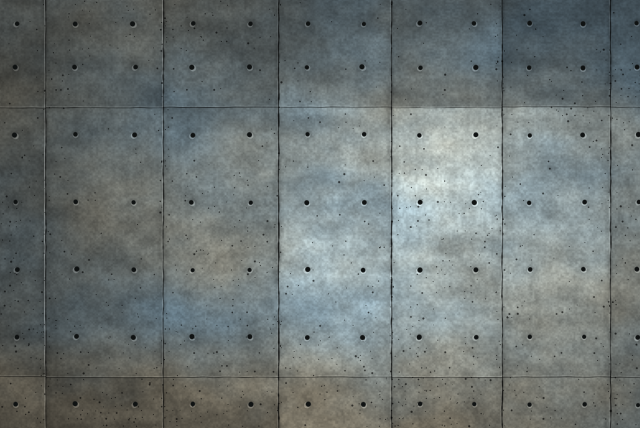
Reproduce this texture procedurally as a Shadertoy shader.

```glsl
#define FIRST_SEAM 0.0716
#define PANEL_WIDTH 0.1855
#define PANEL_SHRINK 0.0018
#define JOINT_BASE 0.119
#define PANEL_HEIGHT 0.63
#define HOLE_BASE 0.053
#define HOLE_STEP 0.1575
#define TOP_HOLE_ROW 0.943
#define HOLE_RADIUS 0.0066
#define SEAM_WIDTH 0.0017
#define GRAIN 0.13

float hash(vec2 p) {
    return fract(sin(dot(p, vec2(127.1, 311.7))) * 43758.545);
}

float noise(vec2 p) {
    vec2 i = floor(p), f = fract(p);
    f = f * f * (3.0 - 2.0 * f);
    return mix(mix(hash(i), hash(i + vec2(1, 0)), f.x),
               mix(hash(i + vec2(0, 1)), hash(i + vec2(1, 1)), f.x), f.y);
}

float fbm(vec2 p) {
    float sum = 0.0, amp = 0.5;
    for (int i = 0; i < 5; i++) {
        sum += amp * noise(p);
        p = mat2(1.6, 1.2, -1.2, 1.6) * p + 7.3;
        amp *= 0.5;
    }
    return sum;
}

// Panels narrow slightly towards the right
float seamX(float k) {
    return FIRST_SEAM + PANEL_WIDTH * k - PANEL_SHRINK * k * k;
}

float panelCoord(float x) {
    float root = PANEL_WIDTH * PANEL_WIDTH - 4.0 * PANEL_SHRINK * (x - FIRST_SEAM);
    return (PANEL_WIDTH - sqrt(root)) / (2.0 * PANEL_SHRINK);
}

float disc(vec2 p, float radius, float px) {
    return 1.0 - smoothstep(-px, px, length(p) - radius);
}

// Small air pockets, one candidate per cell
float pits(vec2 p, float cells, float density, float px) {
    vec2 q = p * cells, id = floor(q);
    vec2 centre = 0.25 + 0.5 * vec2(hash(id + 3.1), hash(id + 8.7));
    float radius = mix(0.0008, 0.0024, pow(hash(id + 5.3), 3.0));
    return step(1.0 - density, hash(id)) * disc((fract(q) - centre) / cells, radius, px);
}

void mainImage(out vec4 fragColor, in vec2 fragCoord) {
    vec2 uv = fragCoord / iResolution.xy;
    float aspect = iResolution.x / iResolution.y;
    float px = 0.8 / iResolution.y;
    vec2 p = vec2(uv.x * aspect, uv.y);

    float k = panelCoord(uv.x);
    float column = floor(k);
    float row = floor((uv.y - JOINT_BASE) / PANEL_HEIGHT);
    vec2 panel = vec2(column, row);

    // Pool of light, darker upper panels
    vec2 fromLight = (uv - vec2(0.69, 0.48)) / vec2(0.43, 0.46);
    float tone = 0.275 + 0.41 * exp(-dot(fromLight, fromLight));
    tone *= 1.0 - 0.15 * step(1.0, row) * smoothstep(0.25, 0.5, uv.x);
    tone *= 0.96 + 0.08 * hash(panel + 2.0);

    // Cloudy stains, horizontal pour bands and fine grain
    float clouds = fbm(p * vec2(3.5, 5.0) + panel * 4.7);
    float bands = fbm(p * vec2(4.0, 28.0) + column * 3.0);
    float mottle = fbm(p * 32.0);
    tone *= 1.0 + 0.5 * (clouds - 0.48) + 0.26 * (bands - 0.48) + 0.3 * (mottle - 0.48);
    tone *= 1.0 + GRAIN * (noise(p * 260.0) + noise(p * 150.0) - 1.0);

    // Warm rust against cool slate
    float warmth = fbm(p * vec2(2.5, 4.0) + 21.0) - 0.43 + 0.22 * (0.5 - uv.y);
    warmth -= 0.35 * smoothstep(0.45, 1.0, uv.x) * smoothstep(0.45, 1.0, uv.y);
    vec3 tint = vec3(0.97, 1.03, 1.015) + clamp(warmth, -0.3, 0.3) * vec3(0.42, 0.04, -0.35);
    vec3 color = tone * tint;

    // Vertical seams: uneven dark groove with a pale worn edge
    float seamId = floor(k + 0.5);
    float wobble = 0.0016 * (noise(vec2(uv.y * 45.0, seamId)) - 0.5);
    float seamDist = (uv.x - seamX(seamId)) * aspect + wobble;
    float wear = noise(vec2(uv.y * 9.0, seamId * 5.0 + 2.0));
    float rough = noise(vec2(uv.y * 130.0, seamId * 7.0));
    float width = SEAM_WIDTH * (0.55 + 0.8 * wear * rough);
    float groove = 1.0 - smoothstep(width - px, width + px, abs(seamDist));
    float edge = 1.0 - smoothstep(0.0, 0.0022, abs(seamDist + 0.0026));
    float grime = exp(-abs(seamDist) * 110.0) * noise(p * vec2(130.0, 28.0));
    float paleSeam = 1.0 - smoothstep(0.5, 1.5, seamId);
    color *= 1.0 - 0.3 * grime;
    color += edge * (0.07 + 0.13 * paleSeam) * (0.4 + wear);
    color *= 1.0 - groove * (0.45 + 0.35 * rough) * (1.0 - 0.4 * paleSeam);

    // Horizontal joints: thin line, slightly offset per panel
    float jointId = floor((uv.y - JOINT_BASE) / PANEL_HEIGHT + 0.5);
    float jointY = JOINT_BASE + PANEL_HEIGHT * jointId + 0.003 * (hash(vec2(column, jointId)) - 0.5);
    float jointDist = uv.y - jointY + 0.0015 * (noise(p * vec2(40.0, 1.0)) - 0.5);
    float joint = 1.0 - smoothstep(0.0008 - px, 0.0008 + px, abs(jointDist));
    color *= 1.0 - joint * (0.3 + 0.35 * noise(p * vec2(35.0, 2.0)));
    color += 0.06 * (1.0 - smoothstep(0.0, 0.0022, abs(jointDist - 0.0028)));

    // Air pockets gather low on the left and along seams
    float density = 0.03 + 0.15 * smoothstep(0.45, 0.7, fbm(p * 4.0 + 9.0));
    density += 0.09 * smoothstep(0.5, 0.15, uv.y) + 0.2 * exp(-abs(seamDist) * 90.0);
    float pocket = max(pits(p, 65.0, density, px), pits(p + 3.7, 110.0, 0.4 * density, px));
    color *= 1.0 - 0.65 * pocket;

    // Tie holes: two per panel, with a shaded bore and a lit lower lip
    float holeRow = floor((uv.y - HOLE_BASE) / HOLE_STEP + 0.5);
    float holeY = holeRow > 5.5 ? TOP_HOLE_ROW : HOLE_BASE + HOLE_STEP * holeRow;
    float holeColumn = floor(k * 2.0);
    vec2 holeId = vec2(holeColumn, holeRow);
    vec2 jitter = 0.003 * (vec2(hash(holeId), hash(holeId + 4.0)) - 0.5);
    vec2 h = vec2((uv.x - seamX(holeColumn * 0.5 + 0.25)) * aspect, uv.y - holeY) + jitter;
    float radius = HOLE_RADIUS * (0.88 + 0.24 * hash(holeId + 6.0));
    float lipSide = mix(-0.4, 0.4, hash(holeId + 9.0));
    color *= 1.0 - 0.25 * exp(-length(h) * 110.0);
    color = mix(color, color * 1.15 + 0.12, disc(h, radius, px));
    color = mix(color, vec3(0.06, 0.07, 0.07), disc(h - radius * vec2(lipSide, 0.32), radius * 0.82, px));

    fragColor = vec4(clamp(color, 0.0, 1.0), 1.0);
}
```
